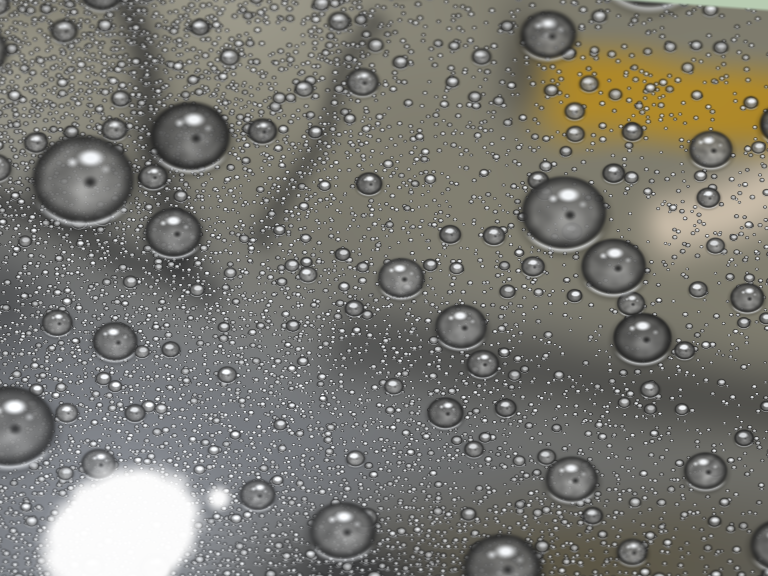
Give the GLSL for this texture, as a Shadertoy shader.

```glsl
// Water drops on a dull metal sheet, lit by a lamp glare at the lower left.
// A soft backdrop of stains and streaks is covered by five layers of jittered
// drops, from fine spray to large beads, each with rim, glints and caustic.

#define WARM_METAL vec3(0.49, 0.48, 0.425)
#define COOL_METAL vec3(0.39, 0.40, 0.415)
#define DARK_STAIN vec3(0.20, 0.20, 0.20)
#define OCHRE      vec3(0.69, 0.53, 0.13)
#define DROP_GREY  vec3(0.41, 0.41, 0.405)
#define GLINT      vec3(0.95, 0.96, 0.97)
#define LAMP_POS   vec2(0.21, 0.07)
#define FOCUS_Y    0.46
#define BLUR       0.0042
#define SQUASH     1.17

vec3 hash3(vec2 p) {
    vec3 q = fract(p.xyx * vec3(0.1031, 0.1030, 0.0973));
    q += dot(q, q.yxz + 33.33);
    return fract((q.xxy + q.yzz) * q.zyx);
}

float gradientNoise(vec2 p) {
    vec2 i = floor(p), f = fract(p), u = f * f * (3.0 - 2.0 * f);
    vec2 o = vec2(0.0, 1.0);
    float a = dot(hash3(i).xy - 0.5, f);
    float b = dot(hash3(i + o.yx).xy - 0.5, f - o.yx);
    float c = dot(hash3(i + o.xy).xy - 0.5, f - o.xy);
    float d = dot(hash3(i + 1.0).xy - 0.5, f - 1.0);
    return 2.0 * mix(mix(a, b, u.x), mix(c, d, u.x), u.y);
}

float disc(float dist, float radius, float soft) {
    return 1.0 - smoothstep(radius - soft, radius + soft, dist);
}

// Soft ellipse, fading from its centre outwards
float blob(vec2 p, vec2 centre, vec2 size) {
    vec2 q = (p - centre) / size;
    return exp(-dot(q, q));
}

// Soft stroke between two points
float streak(vec2 p, vec2 a, vec2 b, float width) {
    vec2 ab = b - a;
    float t = clamp(dot(p - a, ab) / dot(ab, ab), 0.0, 1.0);
    float d = length(p - a - ab * t) / width;
    return exp(-d * d);
}

vec3 backdrop(vec2 p) {
    vec2 w = p + 0.04 * vec2(gradientNoise(p * 5.0), gradientNoise(p * 5.0 + 40.0));
    vec3 col = mix(COOL_METAL, WARM_METAL, smoothstep(0.35, 0.95, p.y + 0.35 * p.x));
    col += 0.12 * blob(w, vec2(0.45, 1.05), vec2(0.28, 0.2));
    col += 0.10 * blob(w, vec2(0.0, 0.85), vec2(0.2, 0.15));

    // Coloured reflections at the right
    float ochre = smoothstep(0.95, 1.1, w.x + 0.1 * w.y) * disc(abs(w.y - 0.82 + 0.1 * (w.x - 1.2)), 0.075, 0.05);
    col = mix(col, OCHRE, 0.9 * ochre);
    col += vec3(0.30, 0.26, 0.24) * streak(w, vec2(1.16, 0.60), vec2(1.4, 0.68), 0.05);
    col = mix(col, vec3(0.33, 0.30, 0.21), 0.75 * blob(w, vec2(1.0, 0.02), vec2(0.42, 0.12)));

    // Dark reflections and wiped streaks
    float dark = 0.55 * streak(w, vec2(0.62, 0.40), vec2(1.4, 0.29), 0.07);
    dark += 0.7 * streak(w, vec2(0.22, 1.0), vec2(0.32, 0.55), 0.035);
    dark += 0.5 * streak(w, vec2(0.66, 0.97), vec2(0.46, 0.60), 0.025);
    dark += 0.6 * streak(w, vec2(0.0, 0.66), vec2(0.36, 0.49), 0.035);
    dark += 0.5 * blob(w, vec2(0.0, 0.46), vec2(0.07, 0.08));
    dark += 0.5 * blob(w, vec2(0.90, 0.89), vec2(0.05, 0.09));
    dark += 1.1 * blob(w, vec2(0.62, -0.01), vec2(0.15, 0.075));
    col = mix(col, DARK_STAIN, min(dark, 0.95));
    return col * (1.0 + 0.08 * gradientNoise(p * 4.0 + 9.0));
}

// Paints one drop: q is the offset in radii, soft the edge width in radii
void paintDrop(inout vec3 col, vec2 q, float soft, float radius, vec3 rnd) {
    q.y *= SQUASH;
    float d = length(q), big = smoothstep(0.005, 0.028, radius);
    float below = smoothstep(0.45, 0.95, -q.y);
    col *= 1.0 - 0.3 * disc(length(q + vec2(0.0, 0.12)), 1.08, 0.18 + soft);
    col = mix(col, GLINT, 0.75 * below * disc(abs(d - 1.05), 0.05, 0.07 + soft));

    vec3 body = mix(col, DROP_GREY, 0.85) * (0.85 + 0.25 * rnd.y);
    body += 0.17 * disc(length(q - vec2(0.1, -0.28)), 0.35, 0.4);
    body *= 1.0 - 0.55 * smoothstep(0.68, 1.0, d);
    body *= 1.0 + 0.25 * big * gradientNoise(q * 3.0 + rnd.xy * 50.0);
    body = mix(body, vec3(0.10), 0.8 * big * disc(length(q - vec2(0.14, -0.08)), 0.10, 0.07 + soft));

    float size = mix(0.5, 0.17, big);
    vec2 lamp = vec2(0.3 * (rnd.z - 0.5), mix(0.18, 0.48, big));
    float glint = disc(length((q - lamp) * vec2(0.8, 1.1)), size, 0.07 + soft);
    glint += 0.8 * big * disc(length(q - lamp + vec2(0.36, 0.10)), 0.07, 0.06 + soft);
    glint += 0.45 * big * disc(length(q - vec2(0.45, 0.22)), 0.06, 0.06 + soft);
    body = mix(body, GLINT, min(glint, 1.0) * mix(0.45 + 0.55 * rnd.x, 1.0, big));
    col = mix(col, body, disc(d, 1.0, 0.04 + soft));
}

// Scatters drops on a turned, jittered grid; spray = 1 thins them to the right
void dropLayer(inout vec3 col, vec2 p, float cell, vec2 radii, float share, float spray, float seed) {
    mat2 turn = mat2(cos(seed), sin(seed), -sin(seed), cos(seed));
    vec2 home = floor(turn * p / cell);
    float blur = 0.7 / iResolution.y + BLUR * smoothstep(0.15, 0.65, abs(p.y - FOCUS_Y) + 0.15 * max(0.5 - p.x, 0.0));
    for (int k = 0; k < 9; k++) {
        vec2 id = home + vec2(k % 3, k / 3) - 1.0;
        vec3 place = hash3(id + seed * 71.0 + 200.0), look = hash3(id + seed * 37.0 + 500.0);
        vec2 centre = ((id + 0.5 + 0.8 * (place.xy - 0.5)) * cell) * turn;
        float wet = 1.0 - smoothstep(0.45, 1.15, 0.8 * centre.x + 0.45 * centre.y);
        wet = mix(0.25, 1.0, wet) + 0.35 * gradientNoise(centre * 9.0);
        if (place.z > share * mix(1.0, wet, spray)) continue;
        float radius = mix(radii.x, radii.y, look.x * look.x);
        vec2 q = (p - centre) / radius;
        if (dot(q, q) < 6.0) paintDrop(col, q, blur / radius, radius, look.yzx);
    }
}

void mainImage(out vec4 fragColor, in vec2 fragCoord) {
    vec2 p = fragCoord / iResolution.y;
    vec3 col = backdrop(p);

    // Fine spray first, large beads last
    dropLayer(col, p, 0.0115, vec2(0.0025, 0.0048), 0.85, 1.0, 0.6);
    dropLayer(col, p, 0.021, vec2(0.0035, 0.0075), 0.60, 0.8, 1.1);
    dropLayer(col, p, 0.045, vec2(0.007, 0.014), 0.36, 0.2, 0.4);
    dropLayer(col, p, 0.100, vec2(0.016, 0.032), 0.33, 0.0, 0.9);
    dropLayer(col, p, 0.200, vec2(0.036, 0.088), 0.48, 0.0, 0.3);

    // Lamp glare with halo and a small side flare
    vec2 g = (p - LAMP_POS) * vec2(0.85, 1.0);
    g.y -= 0.25 * g.x;
    float reach = length(g) + 0.012 * gradientNoise(p * 30.0);
    float glare = disc(reach, 0.115, 0.018) + disc(length(p - LAMP_POS - vec2(0.17, 0.065)), 0.018, 0.012);
    col += vec3(0.24, 0.25, 0.27) * exp(-reach * 4.5);
    col = mix(col, vec3(1.0), min(glare, 1.0) * 0.97);

    // Pale sheet edge in the upper right corner
    float edge = smoothstep(-0.004, 0.004, p.y - 1.0 + 0.07 * (p.x - 1.08));
    col = mix(col, vec3(0.72, 0.80, 0.70), edge);
    fragColor = vec4(clamp(col, 0.0, 1.0), 1.0);
}
```
